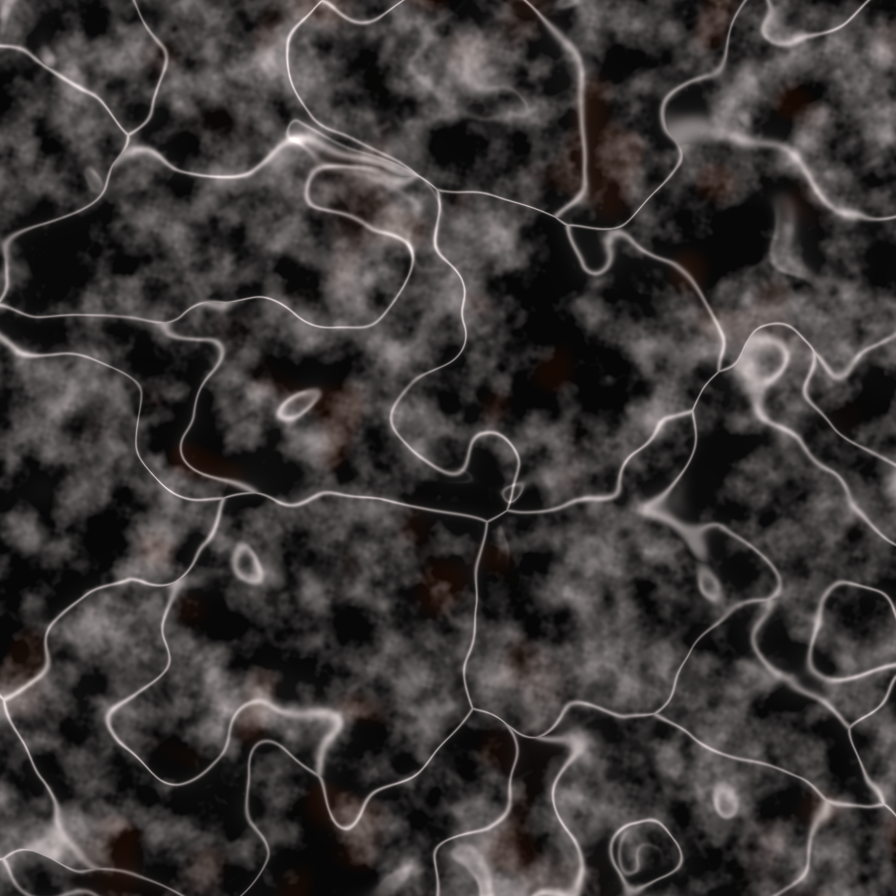
A Shadertoy shader for this texture:

```glsl
// Dark clouded marble crossed by a web of thin, pale, wandering veins.

const float VEIN_CELLS = 4.0;        // vein cells across the canvas
const float VEIN_WIDTH = 0.0034;     // half width of a vein
const float HALO_WIDTH = 0.014;      // soft light beside a vein
const float VEIN_LIGHT = 0.46;
const float HALO_LIGHT = 0.09;
const float BEND_LARGE = 0.105;      // reach of the broad vein bends
const float BEND_SMALL = 0.030;      // reach of the fine vein bends
const float RING_LEVEL = 0.84;       // noise height where small rings form
const float RING_LIGHT = 0.26;
const float CLOUD_MEAN = 0.175;
const float CLOUD_CONTRAST = 1.28;
const float BLACK_FLOOR = 0.025;
const vec3 STONE_TINT = vec3(1.04, 0.99, 0.985);
const vec3 RUST_SHIFT = vec3(0.060, 0.008, -0.014);

vec2 hash2(vec2 p) {
    vec3 q = fract(p.xyx * vec3(0.1031, 0.1030, 0.0973));
    q += dot(q, q.yzx + 33.33);
    return fract((q.xx + q.yz) * q.zy);
}

// Two independent channels of smooth value noise.
vec2 noise2(vec2 p) {
    vec2 cell = floor(p);
    vec2 f = fract(p);
    f = f * f * (3.0 - 2.0 * f);
    vec2 bottom = mix(hash2(cell), hash2(cell + vec2(1.0, 0.0)), f.x);
    vec2 top = mix(hash2(cell + vec2(0.0, 1.0)), hash2(cell + 1.0), f.x);
    return mix(bottom, top, f.y);
}

mat2 turn(float angle) {
    float c = cos(angle), s = sin(angle);
    return mat2(c, s, -s, c);
}

// Layered mottling, strongest in the second octave.
float clouds(vec2 p) {
    float weights[5] = float[5](0.20, 0.35, 0.25, 0.13, 0.07);
    float sum = 0.0;
    p *= 11.0;
    for (int i = 0; i < 5; i++) {
        sum += weights[i] * noise2(p).x;
        p = turn(0.65) * p * 2.03 + 17.3;
    }
    return sum;
}

// Gap between the two nearest cell points: zero along cell borders.
float cellGap(vec2 p) {
    vec2 cell = floor(p);
    float nearest = 9.0, second = 9.0;
    for (int y = -2; y <= 2; y++) {
        for (int x = -2; x <= 2; x++) {
            vec2 neighbour = cell + vec2(x, y);
            float d = distance(p, neighbour + hash2(neighbour + 41.0));
            second = min(second, max(nearest, d));
            nearest = min(nearest, d);
        }
    }
    return second - nearest;
}

float bell(float x) {
    return exp(-x * x);
}

void mainImage(out vec4 fragColor, in vec2 fragCoord) {
    vec2 uv = fragCoord / iResolution.y;
    float pixel = 1.0 / iResolution.y;

    // Bend space so that the cell borders wander and fold.
    vec2 bent = uv;
    bent += BEND_LARGE * (noise2(turn(0.4) * uv * 9.0 + 5.0) - 0.5) * 2.0;
    bent += BEND_SMALL * (noise2(turn(1.1) * uv * 21.0 + 63.0) - 0.5) * 2.0;

    // Stone body.
    float tone = CLOUD_MEAN + (clouds(uv) - 0.5) * CLOUD_CONTRAST;
    tone = max(tone, BLACK_FLOOR);

    // Veins with a soft halo, uneven in strength.
    float veinDistance = cellGap(bent * VEIN_CELLS + 7.0) * 0.5 / VEIN_CELLS;
    float strength = mix(0.65, 1.1, noise2(uv * 7.0 + 29.0).x);
    float vein = bell(veinDistance / max(VEIN_WIDTH, 0.7 * pixel));
    float halo = exp(-veinDistance / HALO_WIDTH);
    float light = strength * (VEIN_LIGHT * vein + HALO_LIGHT * halo);

    // Small rings and pale knots gathered in a few patches.
    float patches = smoothstep(0.52, 0.75, noise2(uv * 4.5 + 83.0).x);
    float knot = noise2(turn(0.8) * bent * 13.0 + 11.0).y;
    float ring = bell((knot - RING_LEVEL) / 0.045);
    light += RING_LIGHT * patches * ring;
    light += 0.10 * patches * smoothstep(0.62, 0.90, knot);

    tone += light * (1.0 - 0.45 * tone);

    // Rust stains in the darker stone.
    float rust = smoothstep(0.60, 0.88, noise2(turn(0.3) * uv * 19.0 + 97.0).x);
    rust *= smoothstep(0.25, 0.65, noise2(uv * 4.0 + 131.0).y);
    vec3 color = tone * STONE_TINT + RUST_SHIFT * rust * (1.0 - tone);

    fragColor = vec4(clamp(color, 0.0, 1.0), 1.0);
}
```
